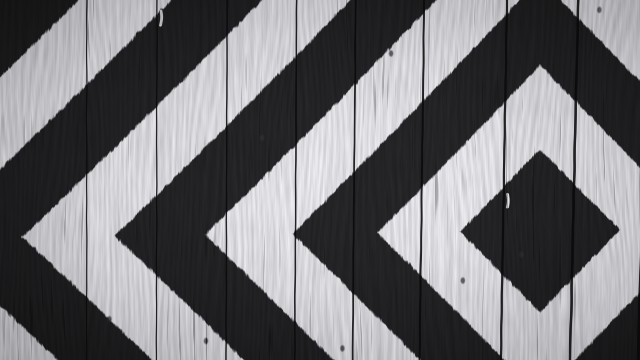
A WebGL 1 fragment shader for this pattern:

```glsl
precision highp float;
uniform vec2 u_resolution;

#define CENTER vec2(1.5, 0.359)
#define RING_STEP 0.2188
#define RING_GROWTH 0.00347
#define RAGGED 0.028
#define GRAIN 0.13
#define VIGNETTE 0.5
#define WHITE_PAINT vec3(0.885, 0.885, 0.905)
#define BLACK_PAINT vec3(0.145, 0.145, 0.154)
#define GAP_COLOR vec3(0.035, 0.035, 0.04)

float hash(vec2 p) {
  return fract(sin(dot(p, vec2(127.1, 311.7))) * 43758.5);
}

float cornerSlope(vec2 cell, vec2 offset) {
  float angle = 6.2832 * hash(cell);
  return dot(vec2(cos(angle), sin(angle)), offset);
}

float gradientNoise(vec2 p) {
  vec2 cell = floor(p), f = fract(p);
  vec2 u = f * f * f * (f * (f * 6.0 - 15.0) + 10.0);
  vec2 e = vec2(1.0, 0.0);
  return mix(
    mix(cornerSlope(cell, f), cornerSlope(cell + e.xy, f - e.xy), u.x),
    mix(cornerSlope(cell + e.yx, f - e.yx), cornerSlope(cell + e.xx, f - e.xx), u.x), u.y);
}

// Uneven plank spacing, with seams leaning more toward the right
float seamX(float i, float y) {
  float squeeze = (i - 5.55) / 0.85;
  return 0.046 + 0.195 * i - 0.05 * exp(-squeeze * squeeze)
    - 0.00035 * i * i * (1.0 - y);
}

// Continuous ring index of nested diamonds that widen outward
float ringIndex(vec2 p) {
  vec2 q = p - CENTER;
  q.y -= 0.012 * q.x;
  q = abs(q);
  float d = q.x + q.y * (0.98 + 0.056 * q.x);
  return (sqrt(RING_STEP * RING_STEP + 4.0 * RING_GROWTH * d) - RING_STEP)
    / (2.0 * RING_GROWTH);
}

// Positive inside white rings, negative inside black ones
float stripeField(float k) {
  return 0.5 - abs(mod(max(k, 0.5) - 0.5, 2.0) - 1.0);
}

float drip(vec2 p, vec2 top, float len, float px) {
  vec2 q = p - top;
  q.x += 0.002 * sin(q.y * 90.0);
  q.y += clamp(-q.y, 0.0, len);
  return 1.0 - smoothstep(0.002, 0.003 + px, length(q));
}

void main() {
  vec2 p = gl_FragCoord.xy / u_resolution.y;
  vec2 uv = gl_FragCoord.xy / u_resolution;
  float px = 1.0 / u_resolution.y;

  // Planks, gaps and small knots
  float plank = 0.0, gap = 0.0, knot = 0.0;
  for (int n = 1; n <= 9; n++) {
    float i = float(n);
    float x = p.x - seamX(i, p.y) + 0.0015 * gradientNoise(vec2(i * 7.3, p.y * 14.0));
    float halfWidth = 0.0014 + 0.00003 * i * i;
    plank += step(0.0, x);
    gap = max(gap, 1.0 - smoothstep(halfWidth - 0.5 * px, halfWidth + 0.7 * px, abs(x)));
    vec2 spot = vec2(x - 0.04 - 0.1 * hash(vec2(i, 2.0)), p.y - hash(vec2(i, 5.0)));
    knot = max(knot, 1.0 - smoothstep(0.003, 0.006 + px, length(spot * vec2(1.0, 0.7))));
  }

  // Wood grain: bent growth lines, soft streaks and thin cracks
  vec2 shift = vec2(plank * 13.7, plank * 5.1);
  float bend = gradientNoise(vec2(p.x * 7.0, p.y * 1.6) + shift);
  float growth = sin(340.0 * (p.x + 0.07 * bend));
  float streak = gradientNoise(vec2(p.x * 115.0 + bend * 3.0, p.y * 4.0) + shift);
  float fiber = gradientNoise(vec2(p.x * 230.0, p.y * 17.0) + shift);
  float crack = smoothstep(0.27, 0.5, streak) * smoothstep(-0.2, 0.25, bend);
  float grain = 0.25 * growth + 0.65 * streak + 0.5 * fiber;

  // Ragged paint edges
  float rough = gradientNoise(p * vec2(75.0, 38.0))
    + 0.6 * gradientNoise(p * vec2(190.0, 70.0)) + 0.4 * fiber;
  float field = stripeField(ringIndex(p) + RAGGED * rough);
  float edge = 0.008 + 4.5 * px;
  float white = smoothstep(-edge, edge, field);
  white = max(white, drip(p, vec2(1.41, 0.46), 0.035, px));
  white = max(white, drip(p, vec2(0.447, 0.97), 0.04, px));

  // Surface tones
  float tone = 1.0 + 0.05 * (hash(vec2(plank, 9.0)) - 0.5);
  vec3 whiteWood = WHITE_PAINT * tone * (1.0 + GRAIN * grain - 0.3 * crack - 0.55 * knot);
  vec3 blackWood = BLACK_PAINT * tone * (1.0 + 1.5 * GRAIN * grain - 0.3 * crack + 0.3 * knot);

  // Corner shading, deeper in the black paint
  vec2 fromMiddle = uv - vec2(0.53, 0.5);
  float shade = 1.0 - VIGNETTE * dot(fromMiddle, fromMiddle);
  vec3 color = mix(blackWood * shade * shade, whiteWood * shade, white);
  color = mix(color, GAP_COLOR, 0.88 * gap);
  gl_FragColor = vec4(clamp(color, 0.0, 1.0), 1.0);
}
```
